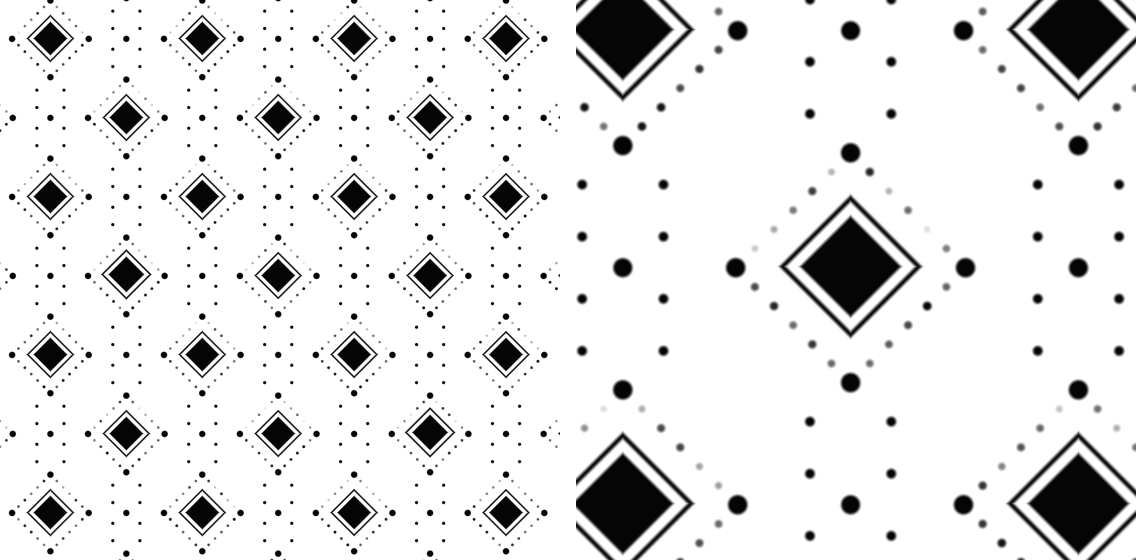
Left, the full canvas; right, a detail of the centre.
A three.js fragment shader for this pattern:

```glsl
// Staggered black diamonds in dotted frames, alternating with columns of small dots.
varying vec2 vUv;

float hash(vec3 v) {
  v = fract(v * 0.1031);
  v += dot(v, v.zyx + 31.32);
  return fract((v.x + v.y) * v.z);
}

// Coverage of a shape from its signed distance, in percent of the canvas.
float fill(float dist) {
  float soft = max(0.14, 70.0 * fwidth(vUv.x));
  return 1.0 - smoothstep(-soft, soft, dist);
}

float diamond(vec2 p, float halfWidth) {
  return (abs(p.x) + abs(p.y) - halfWidth) * 0.7071;
}

// Seven dots per side: large at the tips, small and unevenly inked between.
float dottedFrame(vec2 p, vec2 id) {
  float reach = 6.84;
  vec2 a = abs(p);
  float k = clamp(floor((a.y - a.x + reach) / reach * 3.0 + 0.5), 0.0, 6.0);
  float dist = length(a - reach * vec2(6.0 - k, k) / 6.0);
  if (k < 0.5 || k > 5.5) return fill(dist - 0.57);

  float side = step(0.0, p.x) + 2.0 * step(0.0, p.y);
  float wear = hash(vec3(id + 20.0, k + 7.0 * side));
  float strength = p.y > 0.0 ? mix(0.12, 0.9, wear) : mix(0.55, 1.0, wear);
  return strength * fill(dist - mix(0.17, 0.25, strength));
}

float diamondMotif(vec2 p, vec2 id) {
  // A few repeats are slightly larger and sit higher.
  float grown = 1.0 - step(0.5, abs(id.x + 2.0 * id.y - 7.0));
  vec2 q = (p - vec2(0.0, 0.07 + 0.2 * grown)) / (1.0 + 0.06 * grown);
  float solid = fill(diamond(q, 3.0));
  float outline = fill(abs(diamond(q, 4.05)) - 0.13);
  return max(max(solid, outline), dottedFrame(p, id));
}

// One centre dot with four small dots on either side.
float dotMotif(vec2 p) {
  vec2 a = abs(p);
  float centre = length(p) - 0.56;
  float sides = length(vec2(a.x - 2.42, abs(a.y - 3.4) - 1.55)) - 0.28;
  return fill(min(centre, sides));
}

void main() {
  vec2 cell = vec2(13.56, 14.11);
  vec2 p = vUv * 100.0 - vec2(9.0, 8.4);
  vec2 nearest = floor(p / cell + 0.5);
  float ink = 0.0;

  // Frames overhang their cells, so neighbours are drawn too.
  for (int y = -1; y <= 1; y++) {
    for (int x = -1; x <= 1; x++) {
      vec2 id = nearest + vec2(float(x), float(y));
      vec2 q = p - id * cell;
      bool isDiamond = mod(id.x + id.y, 2.0) < 0.5;
      ink = max(ink, isDiamond ? diamondMotif(q, id) : dotMotif(q));
    }
  }
  gl_FragColor = vec4(mix(vec3(1.0), vec3(0.02), ink), 1.0);
}
```
